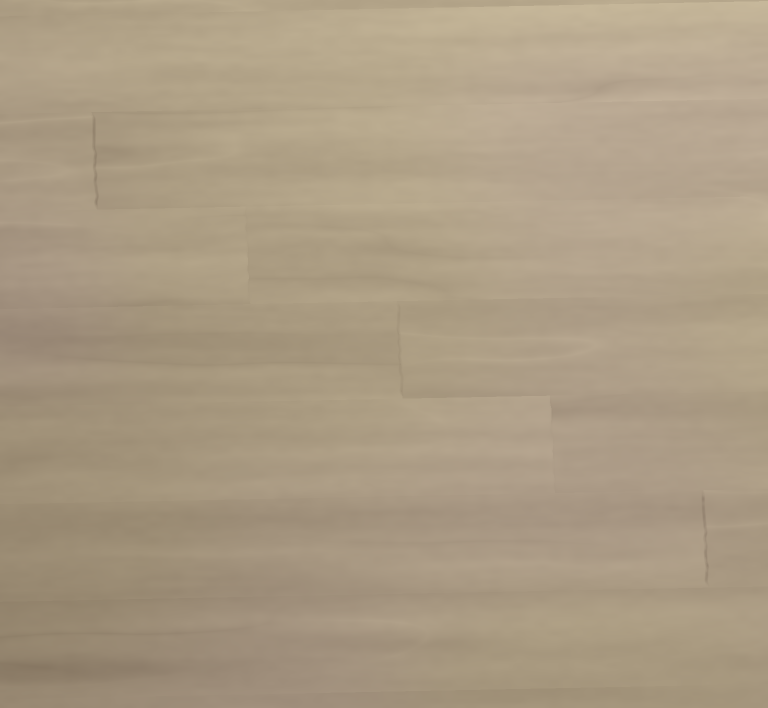
This texture is drawn by a WebGL 2 fragment shader. Its source:

```glsl
#version 300 es
precision highp float;
// Pale oak floorboards: soft horizontal grain with stepped, faint butt joints.

uniform vec2 u_resolution;
out vec4 fragColor;

// Lengths are in units of the canvas height.
const vec3 SHADE_COLOR = vec3(0.565, 0.505, 0.415);
const vec3 LIGHT_COLOR = vec3(0.760, 0.702, 0.588);
const vec3 ROSE_TINT = vec3(0.004, -0.004, 0.022);
const float BOARD_TILT = 0.02;      // rise of the boards to the right
const float ROW_HEIGHT = 0.1378;
const float FIRST_ROW_TOP = 0.839;
const float FIRST_JOINT_X = 0.134;
const float JOINT_STEP = 0.2155;    // shift of the joint from row to row
const float JOINT_LEAN = 0.045;
const float JOINT_WIDTH = 0.0022;
const float GRAIN_CONTRAST = 0.50;
const float VEIN_DEPTH = 0.16;
const float FLECK_GLOW = 0.17;
const int SAMPLES = 2;              // per axis, smooths every edge

float hash(vec2 p) {
    vec3 q = fract(vec3(p.xyx) * 0.1031);
    q += dot(q, q.yzx + 33.33);
    return fract((q.x + q.y) * q.z);
}

// Smooth noise centred on zero.
float noise(vec2 p) {
    vec2 cell = floor(p), f = fract(p);
    f = f * f * (3.0 - 2.0 * f);
    float low = mix(hash(cell), hash(cell + vec2(1, 0)), f.x);
    float high = mix(hash(cell + vec2(0, 1)), hash(cell + vec2(1, 1)), f.x);
    return mix(low, high, f.y) - 0.5;
}

// Thin wandering lines along the zero crossings of stretched noise.
float streakLines(vec2 p, float sharpness) {
    float presence = smoothstep(0.0, 0.3, noise(p * vec2(0.9, 0.6) + 41.0));
    return exp(-sharpness * abs(noise(p))) * presence;
}

// Layered grain, stretched along the board.
float grain(vec2 p, float fineness) {
    p.y += 0.004 * sin(5.0 * p.x + 9.0 * p.y) + 0.0015 * sin(23.0 * p.x + 40.0 * p.y);
    p.y += 0.004 * noise(p * vec2(14.0, 30.0));
    float bands = 0.50 * noise(p * vec2(1.3, 19.0));
    bands += 0.34 * noise(p * vec2(2.6, 43.0) + 7.0);
    bands += 0.16 * fineness * noise(p * vec2(6.0, 105.0) + 19.0);
    bands += 0.10 * fineness * noise(p * vec2(38.0, 150.0) + 3.0);
    float veins = streakLines(p * vec2(2.2, 24.0) + 5.0, 16.0);
    float flecks = streakLines(p * vec2(2.6, 21.0) + 63.0, 14.0);
    return GRAIN_CONTRAST * bands - VEIN_DEPTH * veins + FLECK_GLOW * fineness * flecks;
}

// Uneven light: brightest at the top, falling off to the lower left.
float lighting(vec2 p) {
    return -0.03 + 0.50 * p.y + 0.42 * smoothstep(-0.3, 0.8, p.x);
}

vec3 floorColor(vec2 p) {
    // Row and side of the joint identify each board.
    float depth = (FIRST_ROW_TOP - p.y + BOARD_TILT * p.x) / ROW_HEIGHT;
    float row = floor(depth);
    float across = fract(depth);
    float wobble = 0.003 * noise(vec2(row * 9.0, across * 14.0));
    float jointX = FIRST_JOINT_X + JOINT_STEP * row
                 + JOINT_LEAN * ROW_HEIGHT * (across - 0.5) + wobble;
    float fromJoint = p.x - jointX;
    vec2 board = vec2(row, step(0.0, fromJoint));

    // Grain and tone vary from board to board.
    vec2 grainPoint = vec2(p.x, p.y - BOARD_TILT * p.x);
    grainPoint += vec2(3.7 * hash(board + 11.0), 0.6 * board.y);
    float fineness = mix(0.55, 1.15, p.y);
    float tone = lighting(p) + grain(grainPoint, fineness);
    tone += 0.07 * (hash(board + 23.0) - 0.5);

    // Joints alternate between a dark, broken gap and a bare change of tone.
    float open = 1.0 - mod(row, 2.0);
    float strength = mix(0.05, 0.22 + 0.14 * abs(row - 2.0), open);
    float broken = 0.75 + 0.6 * noise(vec2(row + 5.0, across * 22.0));
    float ends = smoothstep(0.0, 0.08, across) * smoothstep(1.0, 0.92, across);
    float gap = 1.0 - smoothstep(0.3 * JOINT_WIDTH, 1.5 * JOINT_WIDTH, abs(fromJoint));
    tone -= 0.75 * strength * broken * ends * gap;

    // Broad rosy patches and a trace of surface mottling.
    float rose = smoothstep(-0.1, 0.4, noise(p * vec2(2.4, 3.6) + 31.0));
    tone += 0.05 * noise(p * vec2(60.0, 85.0));
    return mix(SHADE_COLOR, LIGHT_COLOR, clamp(tone, -0.2, 1.15)) + ROSE_TINT * rose;
}

void main() {
    vec3 color = vec3(0.0);
    for (int i = 0; i < SAMPLES * SAMPLES; i++) {
        vec2 offset = (vec2(i % SAMPLES, i / SAMPLES) + 0.5) / float(SAMPLES) - 0.5;
        color += floorColor((gl_FragCoord.xy + offset) / u_resolution.y);
    }
    fragColor = vec4(color / float(SAMPLES * SAMPLES), 1.0);
}
```
